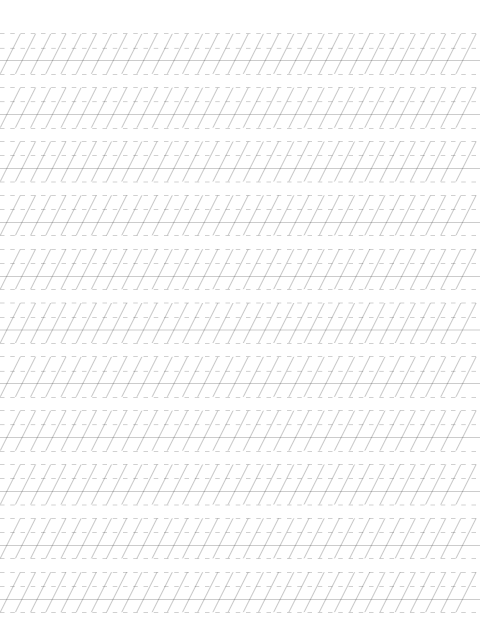
A WebGL 2 fragment shader for this pattern:

```glsl
#version 300 es
precision highp float;
// Slanted handwriting guide sheet: eleven ruled bands, each with three dashed
// rules, one solid baseline and a row of parallel slant strokes.
// Bands and strokes repeat by rounding; hairlines use filtered pixel coverage.

#define SHEET_WIDTH 576.0   // sheet units across the canvas
#define BANDS 11.0
#define BAND_PITCH 64.6
#define FIRST_TOP 40.6      // top rule of the first band, from the sheet top
#define BAND_HEIGHT 48.6
#define RULE_DEPTHS vec2(17.1, 32.4) // middle rule, baseline
#define SLANTS 31.0
#define SLANT_PITCH 18.23
#define SLANT_RUN 24.4      // sideways travel over one band height
#define DASH vec2(12.3, 5.4) // period, length
#define RULE_WIDTHS vec2(0.26, 0.28) // dashed, solid
#define SLANT_WIDTH 0.31

uniform vec2 u_resolution;
out vec4 outColor;

const vec3 PAPER = vec3(1.0);
const vec3 INK = vec3(0.15);

// Share of a pixel-wide box, centred at x, that lies between lo and hi.
float coverage(float x, float lo, float hi, float pixel) {
    float overlap = min(x + 0.5 * pixel, hi) - max(x - 0.5 * pixel, lo);
    return clamp(overlap / pixel, 0.0, 1.0);
}

// Box-filtered line, for rules along the pixel grid.
float ruleLine(float dist, float width, float pixel) {
    return coverage(dist, -0.5 * width, 0.5 * width, pixel);
}

// Integral of a unit tent of half-width one, from its centre to t.
float tentIntegral(float t) {
    t = clamp(t, -1.0, 1.0);
    return t - 0.5 * t * abs(t);
}

// Tent-filtered line, for oblique strokes.
float strokeLine(float dist, float width, float pixel) {
    return tentIntegral((dist + 0.5 * width) / pixel)
         - tentIntegral((dist - 0.5 * width) / pixel);
}

// Dashes start at the left edge of the sheet.
float dashes(float x, float pixel) {
    float fromCentre = mod(x - 0.5 * DASH.y + 0.5 * DASH.x, DASH.x) - 0.5 * DASH.x;
    return coverage(fromCentre, -0.5 * DASH.y, 0.5 * DASH.y, pixel);
}

// Parallel strokes, numbered from the left; only whole strokes are drawn.
float slants(float x, float depth, float pixel) {
    float slope = SLANT_RUN / BAND_HEIGHT;
    float footX = x - slope * (BAND_HEIGHT - depth);
    float index = clamp(round(footX / SLANT_PITCH), 0.0, SLANTS - 1.0);
    float dist = (footX - index * SLANT_PITCH) / sqrt(1.0 + slope * slope);
    return strokeLine(dist, SLANT_WIDTH, pixel)
         * coverage(depth, 0.0, BAND_HEIGHT - 0.6, pixel);
}

void main() {
    // Sheet coordinates, with y measured down from the top edge.
    float pixel = SHEET_WIDTH / u_resolution.x;
    vec2 p = vec2(gl_FragCoord.x, u_resolution.y - gl_FragCoord.y) * pixel;

    // Nearest band and depth below its top rule.
    float middle = FIRST_TOP + 0.5 * BAND_HEIGHT;
    float band = clamp(round((p.y - middle) / BAND_PITCH), 0.0, BANDS - 1.0);
    float depth = p.y - FIRST_TOP - band * BAND_PITCH;

    // Horizontal rules.
    float dashed = ruleLine(depth, RULE_WIDTHS.x, pixel)
                 + ruleLine(depth - RULE_DEPTHS.x, RULE_WIDTHS.x, pixel)
                 + ruleLine(depth - BAND_HEIGHT, RULE_WIDTHS.x, pixel);
    float solid = ruleLine(depth - RULE_DEPTHS.y, RULE_WIDTHS.y, pixel);
    float rules = dashed * dashes(p.x, pixel) + solid;

    // Lay the strokes over the rules.
    float strokes = slants(p.x, depth, pixel);
    float ink = 1.0 - (1.0 - min(rules, 1.0)) * (1.0 - strokes);
    outColor = vec4(mix(PAPER, INK, ink), 1.0);
}
```
